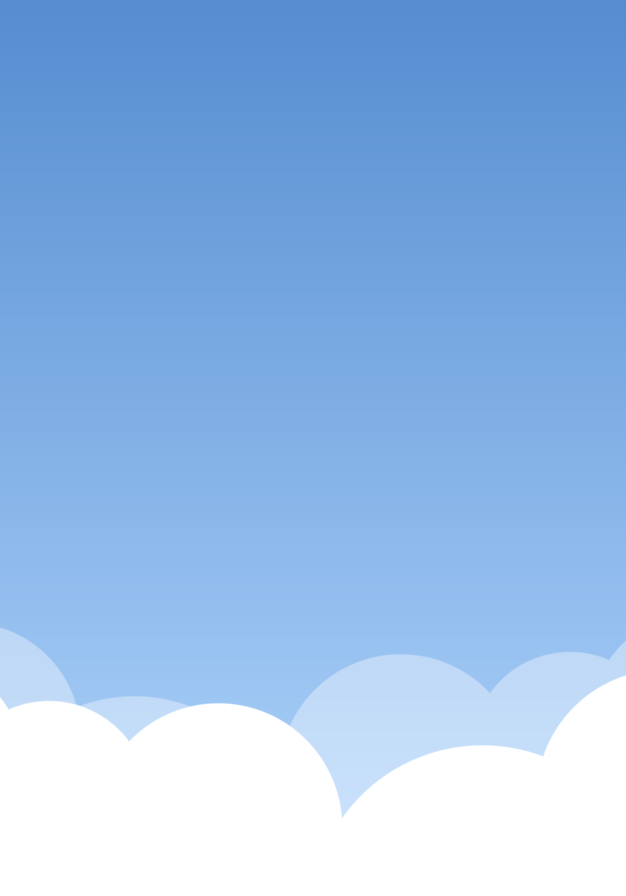
This background is drawn by a Shadertoy shader. Its source:

```glsl
// Blue sky gradient above two layers of rounded clouds, pale behind and white in front.

// Signed distance to a union of discs, each given as (centre.xy, radius)
float cloudDistance(vec2 p, vec3 discs[5]) {
    float d = 1e3;
    for (int i = 0; i < 5; i++) {
        d = min(d, length(p - discs[i].xy) - discs[i].z);
    }
    return d;
}

void mainImage(out vec4 fragColor, in vec2 fragCoord) {
    // Canvas height is one unit
    vec2 p = fragCoord / iResolution.y;
    float pixel = 1.0 / iResolution.y;

    // Sky, lighter towards the horizon
    vec3 color = mix(vec3(0.696, 0.838, 0.992), vec3(0.333, 0.552, 0.815), p.y);

    // Translucent far clouds
    vec3 farDiscs[5] = vec3[5](
        vec3(-0.0365, 0.1786, 0.1265),
        vec3(0.1500, 0.0456, 0.1773),
        vec3(0.4472, 0.1343, 0.1356),
        vec3(0.6362, 0.1630, 0.1095),
        vec3(0.7692, 0.2047, 0.1069));
    float farCloud = cloudDistance(p, farDiscs);
    color = mix(color, vec3(1.0), 0.37 * smoothstep(pixel, -pixel, farCloud));

    // Solid near clouds, joined by a flat base
    vec3 nearDiscs[5] = vec3[5](
        vec3(-0.0652, 0.1656, 0.0861),
        vec3(0.0548, 0.1069, 0.1108),
        vec3(0.2438, 0.0769, 0.1382),
        vec3(0.5385, -0.0235, 0.1917),
        vec3(0.7419, 0.1095, 0.1434));
    float nearCloud = min(cloudDistance(p, nearDiscs), p.y - 0.0865);
    color = mix(color, vec3(1.0), smoothstep(pixel, -pixel, nearCloud));

    fragColor = vec4(color, 1.0);
}
```
